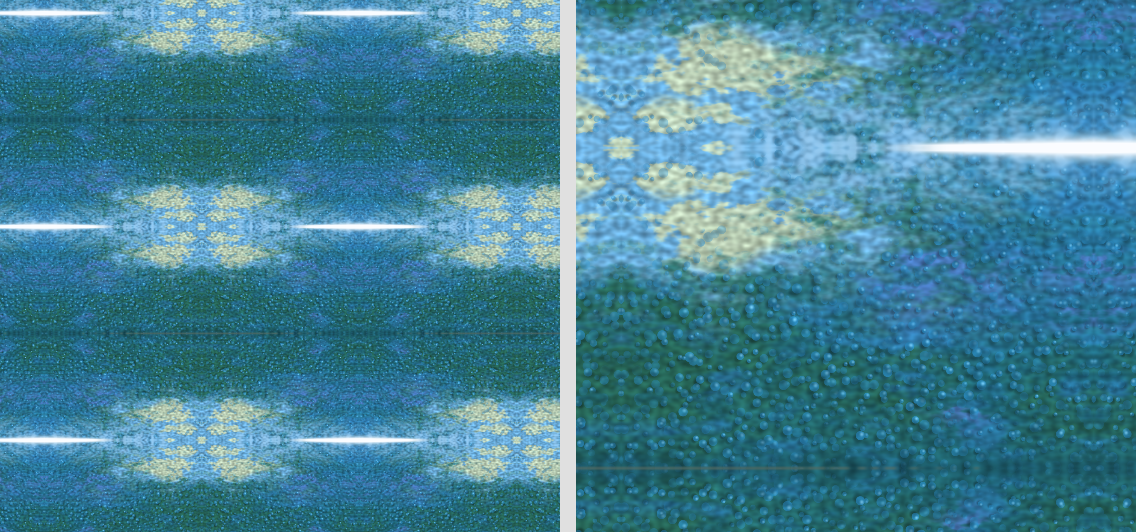
Left, the full canvas; right, a detail of the centre.
Write a WebGL 2 fragment shader that draws this pattern.

```glsl
#version 300 es
precision highp float;
// Mirrored water tiles: a glowing streak and a sandy medallion alternate along
// bright rows, with dark seams between. Each tile is folded into one quadrant,
// then painted with gradient noise, soft patches and beaded droplets.

uniform vec2 u_resolution;
out vec4 fragColor;

const vec2 TILE = vec2(0.5625, 0.4014);      // tile size in canvas units
const vec2 STREAK_CENTER = vec2(0.079, 0.574);
const float ASPECT = 1.476;                  // quadrant width / height
const float STREAK_LENGTH = 0.74;
const float STREAK_WIDTH = 0.032;
const float DROPLET_CELLS = 29.0;            // droplets per quadrant height
const float RIPPLE_FREQUENCY = 150.0;

const vec3 DEEP_TEAL = vec3(0.12, 0.40, 0.47);
const vec3 TEAL = vec3(0.13, 0.45, 0.56);
const vec3 GREEN = vec3(0.15, 0.39, 0.32);
const vec3 BLUE = vec3(0.19, 0.50, 0.74);
const vec3 DROPLET_BLUE = vec3(0.15, 0.50, 0.70);
const vec3 VIOLET = vec3(0.32, 0.47, 0.78);
const vec3 LIGHT_BLUE = vec3(0.44, 0.71, 0.91);
const vec3 HAZE = vec3(0.38, 0.61, 0.60);
const vec3 SAND = vec3(0.75, 0.81, 0.70);
const vec3 SEAM_BROWN = vec3(0.34, 0.42, 0.38);
const vec3 GLINT = vec3(0.50, 0.78, 0.92);
const vec3 WHITE = vec3(0.98, 0.99, 1.0);

vec2 hash2(vec2 p) {
    vec3 h = fract(p.xyx * vec3(0.1031, 0.1030, 0.0973));
    h += dot(h, h.yzx + 33.33);
    return fract((h.xx + h.yz) * h.zy);
}

float cornerGradient(vec2 cell, vec2 offset) {
    float angle = 6.2832 * hash2(cell + 71.0).x;
    return dot(vec2(cos(angle), sin(angle)), offset);
}

float gradientNoise(vec2 p) {
    vec2 i = floor(p), f = fract(p), e = vec2(1.0, 0.0);
    vec2 w = f * f * f * (f * (f * 6.0 - 15.0) + 10.0);
    float low = mix(cornerGradient(i, f), cornerGradient(i + e, f - e), w.x);
    float high = mix(cornerGradient(i + e.yx, f - e.yx), cornerGradient(i + 1.0, f - 1.0), w.x);
    return 1.4 * mix(low, high, w.y);
}

float fbm(vec2 p) {
    float sum = 0.0, amplitude = 0.6;
    for (int i = 0; i < 4; i++) {
        sum += amplitude * gradientNoise(p);
        p = p * 2.03 + 17.3;
        amplitude *= 0.55;
    }
    return sum;
}

// Soft elliptical patch, 1 at its center
float patchAt(vec2 p, vec2 center, vec2 radius) {
    vec2 d = (p - center) / radius;
    return exp(-dot(d, d));
}

// x: bead coverage, y: glint, z: shadow beside the bead
vec3 droplets(vec2 p, float pixel) {
    vec2 cell = floor(p);
    vec3 result = vec3(0.0);
    for (int j = -1; j <= 1; j++)
    for (int i = -1; i <= 1; i++) {
        vec2 id = cell + vec2(i, j);
        vec2 d = p - id - hash2(id + 11.0);
        vec2 look = hash2(id + 43.0);
        float radius = mix(0.18, 0.46, look.x);
        float bead = 1.0 - smoothstep(radius - pixel, radius + pixel, length(d));
        float glint = 1.0 - smoothstep(0.0, radius * 0.6 + pixel, length(d + radius * 0.3));
        float shadow = 1.0 - smoothstep(radius * 0.5, radius * 1.3 + pixel, length(d - radius * 0.6));
        result = max(result, vec3(bead, glint * look.y, shadow) * mix(0.5, 1.0, look.y));
    }
    return result;
}

void main() {
    // Fold: x runs from streak to medallion, y from bright row to seam
    vec2 uv = gl_FragCoord.xy / u_resolution;
    vec2 q = 2.0 * abs(fract((uv - STREAK_CENTER) / TILE + 0.5) - 0.5);
    q.x *= ASPECT;
    float pixel = 2.0 / (TILE.y * u_resolution.y);

    float broad = fbm(q * vec2(2.5, 5.0));
    float fine = fbm(q * vec2(8.0, 16.0) + 5.0);
    float blotch = fbm(q * vec2(4.0, 11.0) + 23.0);
    float grain = gradientNoise(q * vec2(36.0, 54.0));
    vec2 warped = q + 0.12 * vec2(broad, fine);

    // Water, weed and violet shimmer
    vec3 color = mix(TEAL, DEEP_TEAL, smoothstep(0.25, 0.95, q.y + 0.3 * broad));
    color = mix(color, BLUE, 0.85 * patchAt(warped, vec2(0.0), vec2(0.75, 0.32)));
    color = mix(color, BLUE, 0.5 * smoothstep(0.05, 0.45, blotch));
    float weed = patchAt(warped, vec2(ASPECT, 0.70), vec2(0.62, 0.34))
        + 0.8 * patchAt(warped, vec2(0.08, 0.84), vec2(0.20, 0.13))
        + 0.7 * patchAt(warped, vec2(0.62, 0.78), vec2(0.16, 0.14))
        + 0.7 * patchAt(warped, vec2(0.70, 0.25), vec2(0.35, 0.10));
    color = mix(color, GREEN, clamp(weed * (0.9 + fine) - 0.7 * blotch, 0.0, 0.9));
    float violet = patchAt(warped, vec2(0.49, 0.46), vec2(0.24, 0.13))
        + patchAt(warped, vec2(0.0, 0.42), vec2(0.2, 0.04)) + patchAt(warped, vec2(0.0, 0.54), vec2(0.2, 0.04))
        + 0.8 * patchAt(warped, vec2(0.42, 0.86), vec2(0.10, 0.03));
    color = mix(color, VIOLET, clamp(violet * (0.55 + 1.3 * fine), 0.0, 0.75));

    // Hazy medallion of light water and rippled sand
    float edge = length((q - vec2(ASPECT, 0.0)) / vec2(0.98, 0.46)) + 0.5 * broad + 0.5 * fine;
    float haze = 1.0 - smoothstep(0.70, 1.45, edge);
    float medallion = 1.0 - smoothstep(0.60, 1.12, edge);
    color = mix(color, HAZE, 0.6 * haze);
    float sand = patchAt(warped, vec2(1.17, 0.27), vec2(0.17, 0.13))
        + 0.8 * patchAt(warped, vec2(1.38, 0.10), vec2(0.14, 0.05))
        + 0.7 * patchAt(warped, vec2(0.92, 0.24), vec2(0.24, 0.07));
    float sandy = smoothstep(0.2, 0.65, sand + 1.0 * fine);
    color = mix(color, mix(LIGHT_BLUE, SAND, sandy), medallion * 0.92);
    color += 0.03 * haze * sin(RIPPLE_FREQUENCY * (q.y + 0.25 * q.x + 0.06 * broad));

    // Beaded surface, clustered over the sand
    vec3 bead = droplets(q * DROPLET_CELLS, pixel * DROPLET_CELLS * 0.4);
    float cluster = smoothstep(-0.05, 0.2, gradientNoise(q * vec2(6.0, 9.0) + 31.0) - 0.15 * sandy);
    float density = smoothstep(-0.6, 0.1, fine + 0.3 * broad) * mix(1.0, 0.9 * cluster, medallion);
    color *= 1.0 - 0.27 * bead.z * density;
    color = mix(color, mix(DROPLET_BLUE, LIGHT_BLUE, 0.25 * haze), 0.75 * bead.x * density);
    color = mix(color, GLINT, 0.7 * bead.y * density);
    color *= 1.0 + 0.25 * grain + 0.16 * fine;

    // Pale broken bars along the bright row, then the soft white streak
    float bars = 0.45 + 1.2 * gradientNoise(vec2(q.x * 22.0, q.y * 12.0)) + 0.5 * grain;
    float barReach = patchAt(q, vec2(0.82, 0.0), vec2(0.34, 0.12)) + 0.7 * patchAt(q, vec2(0.0), vec2(0.55, 0.10));
    color = mix(color, mix(LIGHT_BLUE, WHITE, 0.3), clamp(bars * barReach, 0.0, 0.8));
    float taper = max(1.0 - q.x / STREAK_LENGTH, 0.0);
    float halfWidth = STREAK_WIDTH * (0.3 + 0.7 * taper);
    color = mix(color, LIGHT_BLUE, 0.7 * exp(-q.y / 0.06) * sqrt(taper));
    float core = exp(-pow(q.y / halfWidth, 2.0));
    color = mix(color, WHITE, min(1.25 * core, 1.0) * smoothstep(0.0, 0.4, taper));

    // Dark seam: short mirrored dashes and a faint brown thread
    float seam = 1.0 - q.y;
    float dashes = gradientNoise(vec2(q.x * 26.0, seam * 12.0 + 3.0));
    color = mix(color, DEEP_TEAL * (0.80 + 0.5 * dashes), 0.6 * exp(-seam * seam / 0.002));
    float thread = 1.0 - smoothstep(0.0, 0.006 + pixel, seam);
    color = mix(color, SEAM_BROWN, 0.65 * thread * smoothstep(0.4, 0.9, q.x + 0.6 * dashes));

    fragColor = vec4(clamp(color, 0.0, 1.0), 1.0);
}
```
